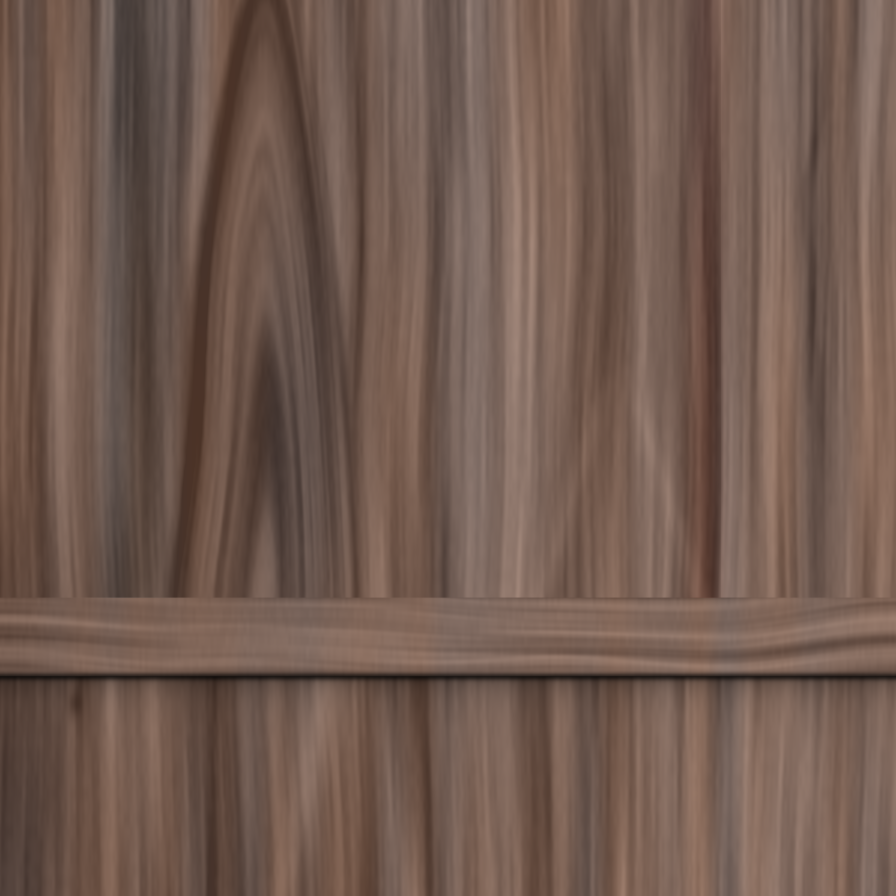
Reproduce this texture procedurally as a WebGL 1 fragment shader.

```glsl
precision highp float;
// Walnut cabinet front: an upright-grain panel, a cross-grain rail, a shadow gap and a lower panel.
uniform vec2 u_resolution;

float hash(vec2 p) {
  vec3 q = fract(vec3(p.xyx) * 0.1031);
  q += dot(q, q.yzx + 33.33);
  return fract((q.x + q.y) * q.z);
}

float noise(vec2 p) {
  vec2 i = floor(p), f = fract(p);
  f = f * f * (3.0 - 2.0 * f);
  return mix(mix(hash(i), hash(i + vec2(1, 0)), f.x),
             mix(hash(i + vec2(0, 1)), hash(i + vec2(1, 1)), f.x), f.y);
}

// Soft bump of the given centre and width
float band(float x, float center, float width) {
  float d = (x - center) / width;
  return exp(-d * d);
}

// Wood fibres: p.x runs across the grain, p.y along it; result centred on zero
float grain(vec2 p, float seed) {
  p += seed;
  p.x += 0.014 * (noise(p * vec2(9.0, 4.0)) - 0.5);
  return 0.34 * noise(p * vec2(22.0, 1.2)) + 0.30 * noise(p * vec2(58.0, 1.8) + 7.0)
       + 0.22 * noise(p * vec2(120.0, 3.0) + 19.0) + 0.14 * noise(p * vec2(230.0, 8.0) + 31.0) - 0.5;
}

float upperPanel(vec2 p) {
  float x = p.x + 0.018 * (noise(p * vec2(5.0, 4.0) + 3.0) - 0.5);

  // Cathedral figure: nested arches around a dark eye
  float dx = (x - 0.3) / 0.1;
  float arch = sqrt(dx * dx + 0.02) + 0.95 * pow(max(p.y - 0.34, 0.0) / 0.74, 1.5);
  float inside = 1.0 - smoothstep(0.95, 1.3, arch);
  float rings = grain(vec2(arch * 0.11 + dx * 0.015, p.y * 0.6), 4.0);
  float tone = 0.47 + 0.12 * p.x + 1.25 * mix(grain(p, 1.0), rings, inside);
  tone -= 0.24 * band(arch, 1.06, 0.11) - 0.08 * band(arch, 0.75, 0.14);
  tone -= 0.24 * exp(-dot(vec2(dx / 0.42, (p.y - 0.51) / 0.17), vec2(dx / 0.42, (p.y - 0.51) / 0.17)));

  // Broad light and dark streaks
  tone -= 0.10 * band(x, 0.01, 0.03) + 0.20 * band(x, 0.15, 0.035);
  tone += 0.09 * band(x, 0.44, 0.04) + 0.13 * band(x, 0.54, 0.035);
  tone -= 0.25 * band(x, 0.487, 0.014) + 0.20 * band(x, 0.602, 0.01);

  // Pale narrow arch on the middle board
  float spread = 0.015 + 0.32 * max(0.57 - p.y, 0.0);
  tone += 0.13 * band(abs(x - 0.69), spread, 0.012) * smoothstep(0.62, 0.5, p.y);

  // Board seam, then the paler right board with wavy figure
  tone -= 0.22 * band(p.x, 0.787, 0.018) * step(p.x, 0.805);
  tone += 0.09 * smoothstep(0.802, 0.808, p.x);
  float wave = 0.91 + 0.035 * (noise(vec2(p.y * 9.0, 2.0)) - 0.5);
  return tone - 0.14 * band(p.x, wave, 0.007) * smoothstep(0.4, 0.6, p.y);
}

float rail(vec2 p) {
  float y = p.y + 0.022 * (noise(p * vec2(5.0, 9.0) + 8.0) - 0.5);
  float tone = 0.50 + 0.12 * p.x + 1.1 * grain(vec2(y, p.x), 9.0);
  tone -= 0.17 * band(p.x, 0.27, 0.16) * band(y, 0.31, 0.02);
  tone -= 0.12 * band(p.x, 0.0, 0.06);
  tone -= 0.20 * band(y, 0.278, 0.007) * smoothstep(0.4, 0.6, p.x);
  return tone + 0.10 * band(y, 0.262, 0.008) - 0.10 * band(p.y, 0.334, 0.003);
}

float lowerPanel(vec2 p) {
  float x = p.x + 0.015 * (noise(p * vec2(6.0, 5.0) + 13.0) - 0.5);
  float tone = 0.48 + 0.10 * p.x + 1.25 * grain(p, 17.0);
  tone -= 0.20 * band(x, 0.02, 0.035) + 0.16 * band(x, 0.24, 0.06) + 0.28 * band(x, 0.475, 0.018);
  tone += 0.12 * band(x, 0.13, 0.04) + 0.08 * band(x, 0.54, 0.05);

  // Small arch that opens downward, and a pin knot
  float halfWidth = 0.065 - 0.15 * p.y;
  tone += 0.17 * band(abs(x - 0.385), halfWidth, 0.018);
  tone -= 0.18 * band(x, 0.385, halfWidth * 0.7);
  return tone - 0.25 * band(x, 0.085, 0.008) * band(p.y, 0.215, 0.014);
}

void main() {
  vec2 p = gl_FragCoord.xy / u_resolution;
  float soft = 1.0 / u_resolution.y;

  // Join the three pieces of timber
  float tone = mix(lowerPanel(p), rail(p), smoothstep(-soft, soft, p.y - 0.245));
  tone = mix(tone, upperPanel(p), smoothstep(-soft, soft, p.y - 0.333));
  tone += 0.05 * (noise(p * vec2(300.0, 70.0)) - 0.5);

  // Walnut ramp with warm and grey drifts
  vec3 color = mix(vec3(0.25, 0.18, 0.15), vec3(0.65, 0.54, 0.485), clamp(tone, 0.06, 1.0));
  color += vec3(0.025, 0.0, -0.018) * (2.0 * noise(p * vec2(32.0, 2.0) + 41.0) - 1.0);
  float upper = step(0.333, p.y);
  color += upper * (vec3(-0.025, 0.0, 0.01) * band(p.x, 0.15, 0.04)
                  + vec3(0.015, -0.012, -0.01) * band(p.x, 0.787, 0.02));

  // Shadow gap and the shade it casts below
  float shade = 0.35 * exp(-max(0.245 - p.y, 0.0) * 55.0) * step(p.y, 0.245);
  float gap = 0.62 * band(p.y, 0.245, 0.0042);
  color *= (1.0 - shade) * (1.0 - gap);
  gl_FragColor = vec4(color, 1.0);
}
```
